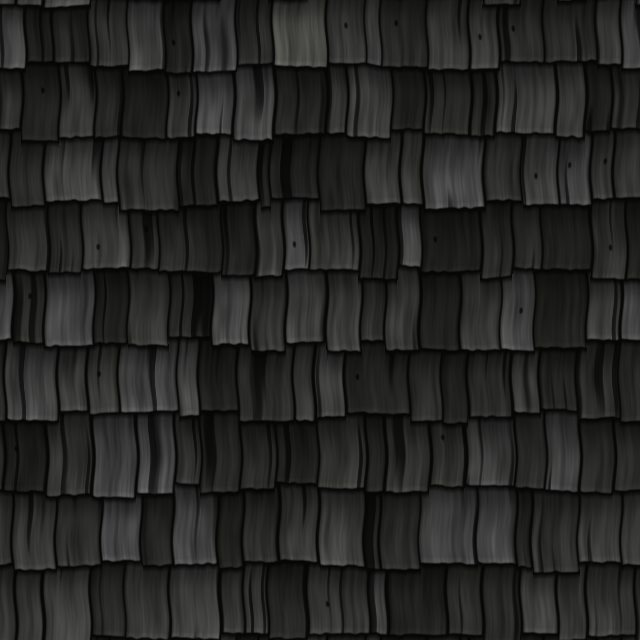
Give the GLSL for this texture, as a WebGL 1 fragment shader.

```glsl
precision highp float;
// Nine overlapping courses of weathered charcoal wooden shingles, tileable.
uniform vec2 u_resolution;

const float ROWS = 9.0;
const float COLUMNS = 17.0;

float hash(vec2 p) {
  vec3 q = fract(vec3(p.xyx) * 0.1031);
  q += dot(q, q.yzx + 33.33);
  return fract((q.x + q.y) * q.z);
}

float noise(vec2 p) {
  vec2 i = floor(p), f = fract(p);
  f = f * f * (3.0 - 2.0 * f);
  return mix(mix(hash(i), hash(i + vec2(1.0, 0.0)), f.x),
             mix(hash(i + vec2(0.0, 1.0)), hash(i + 1.0), f.x), f.y);
}

// Nominal lower edge of a course, measured down from the top
float courseEdge(float row) {
  float n = row + 1.0;
  return n / ROWS - 0.018 * sin(3.14159 * mod(n, ROWS) / ROWS);
}

// Irregular joint position between neighbouring shingles, in columns
float joint(float i, float row) {
  return i + 0.5 + 0.8 * (hash(vec2(mod(i, COLUMNS) + 3.0, row * 7.0 + 11.0)) - 0.5);
}

// Wood surface: at is the place in the shingle, drop runs 0 to 1 down it
vec3 wood(vec2 at, float drop, vec2 id) {
  vec2 seed = 37.0 * vec2(hash(id + 5.1), hash(id + 9.7));
  float pick = hash(id + 21.3);
  float tone = mix(0.095, 0.235, pick) + 0.15 * step(0.985, hash(id + 31.9));

  // Long grain, fine fibres and blotchy weathering
  float grain = noise(at * vec2(150.0, 7.0) + seed);
  float fibre = noise(at * vec2(380.0, 28.0) + seed.yx);
  float blotch = noise(at * vec2(45.0, 22.0) + seed + 50.0);
  tone *= 0.58 + 0.38 * grain + 0.22 * fibre + 0.3 * blotch;

  // Dark splits along the grain
  float split = noise(at * vec2(105.0, 4.0) + seed + 80.0);
  tone *= 1.0 - 0.65 * smoothstep(0.74, 0.9, split);

  // Occasional small knot
  vec2 knot = (at - vec2(0.012 + 0.02 * hash(id + 41.0), 0.03 + 0.05 * hash(id + 43.0)))
            / vec2(0.004, 0.007);
  tone *= 1.0 - 0.7 * step(0.87, hash(id + 47.0)) * (1.0 - smoothstep(0.3, 1.0, length(knot)));

  // Paler toward the exposed butt end
  tone *= mix(0.82, 1.17, smoothstep(0.0, 0.95, drop));
  return tone * mix(vec3(1.0, 1.0, 0.94), vec3(0.99, 1.0, 0.99), pick);
}

void main() {
  vec2 p = gl_FragCoord.xy / u_resolution;
  float down = 1.0 - p.y;
  float soft = max(0.0016, 0.8 / u_resolution.y);
  float baseRow = floor(down * ROWS);
  vec3 color = vec3(0.03);

  // Paint from the course below up to the course overhanging it
  for (int k = 0; k < 3; k++) {
    float course = baseRow + 1.0 - float(k);
    float row = mod(course, ROWS);
    float top = courseEdge(course - 1.0);

    // Locate the shingle, with slightly crooked sides
    float x = p.x * COLUMNS + 0.035 * sin((down - top) * 55.0 + row * 2.3);
    float i = floor(x);
    if (x < joint(i, row)) i -= 1.0;
    float left = joint(i, row), right = joint(i + 1.0, row);
    vec2 id = vec2(mod(i, COLUMNS), row * 13.0 + 2.0);
    vec2 at = vec2((x - left) / COLUMNS, down - top);
    float across = (x - left) / (right - left);

    // Uneven, tilted and lightly frayed lower edge
    float bottom = courseEdge(course) + 0.022 * (hash(id + 61.0) - 0.5)
                 + 0.007 * (hash(id + 67.0) - 0.5) * (across - 0.5)
                 + 0.003 * (noise(vec2(at.x * 110.0, id.x + id.y * 3.0)) - 0.5);
    float below = down - bottom;

    // Shadow thrown on the course underneath
    color *= smoothstep(-0.003, 0.012, below) * mix(0.72, 1.0, smoothstep(0.0, 0.045, below));

    // Shingle face with dark joints and worn rims
    float side = min(x - left, right - x) / COLUMNS;
    float gap = 0.0012 + 0.0016 * hash(id + 71.0);
    vec3 face = wood(at, at.y / (bottom - top), id);
    face *= mix(0.75, 1.0, smoothstep(0.001, 0.007, side));
    face *= 1.0 + 0.14 * smoothstep(-0.011, -0.004, below);
    face *= mix(1.0, 0.6, smoothstep(-0.003, 0.0, below));
    face = mix(vec3(0.027, 0.027, 0.025), face, smoothstep(gap - soft, gap + soft, side));
    color = mix(color, face, 1.0 - smoothstep(-soft, soft, below));
  }
  gl_FragColor = vec4(max(color, vec3(0.022, 0.022, 0.02)), 1.0);
}
```
